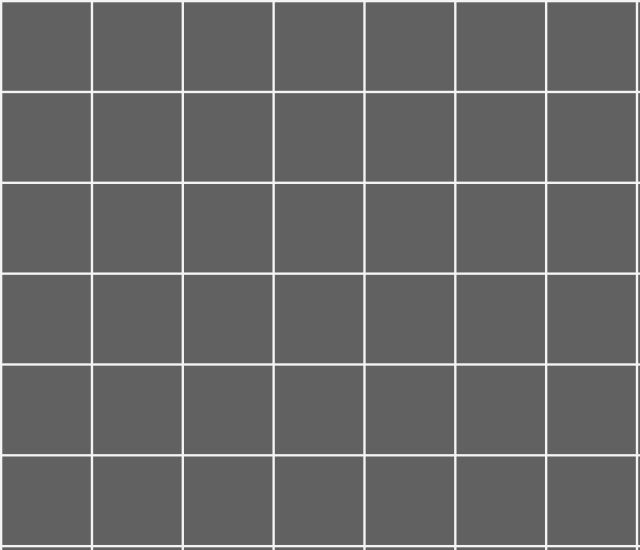
Give the GLSL for this pattern, as a Shadertoy shader.

```glsl
// Square grid of thin pale lines on flat grey, seven cells across and six down.

// Lengths are fractions of the canvas height
const float CELL_SIZE  = 0.16516;
const float LINE_WIDTH = 0.0043;
const vec2  GRID_START = vec2(0.00205); // first line centres, from the top left

const vec3 GROUND_COLOR = vec3(0.38);
const vec3 LINE_COLOR   = vec3(0.955);

// Distance to the nearest grid line on each axis
vec2 gridDistance(vec2 p) {
    return abs(fract(p / CELL_SIZE + 0.5) - 0.5) * CELL_SIZE;
}

void mainImage(out vec4 fragColor, in vec2 fragCoord) {
    float pixel = 1.0 / iResolution.y;

    // Measure from the top left corner
    vec2 p = vec2(fragCoord.x, iResolution.y - fragCoord.y) * pixel;

    // Part of the pixel covered by a line on each axis
    vec2 dist = gridDistance(p - GRID_START);
    vec2 coverage = clamp((0.5 * LINE_WIDTH - dist) / pixel + 0.5, 0.0, 1.0);

    // Union of the vertical and horizontal lines
    float lines = 1.0 - (1.0 - coverage.x) * (1.0 - coverage.y);

    fragColor = vec4(mix(GROUND_COLOR, LINE_COLOR, lines), 1.0);
}
```
